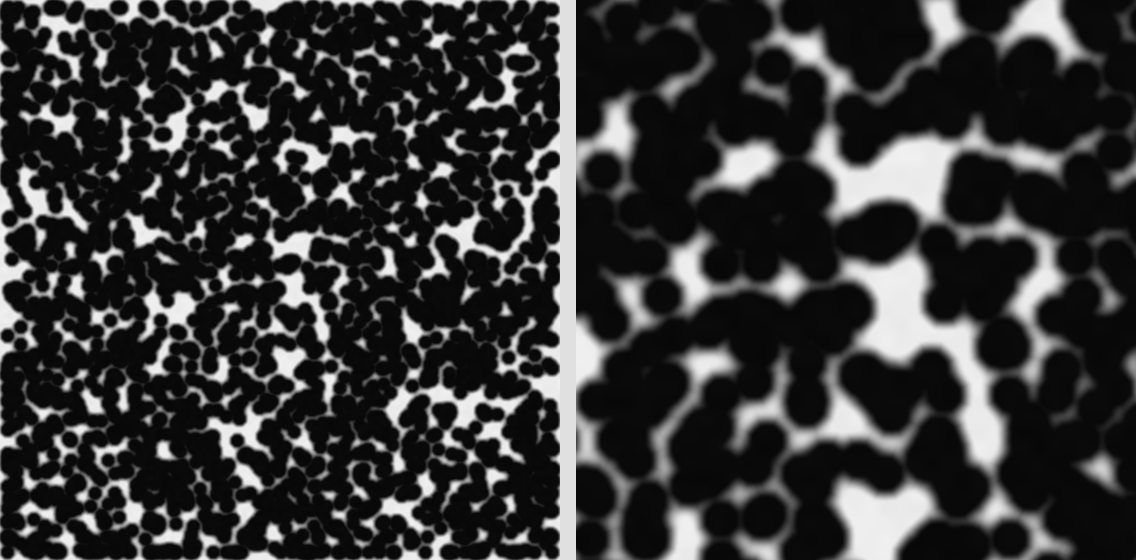
Left: the whole. Right: its middle third, enlarged.
Reproduce this texture procedurally as a WebGL 2 fragment shader.

```glsl
#version 300 es
precision highp float;
// Overlapping dark grains scattered on a pale ground, with soft ragged gaps.

uniform vec2 u_resolution;
out vec4 fragColor;

// Integer hash: three random values in 0..1
vec3 hash3(ivec3 seed) {
    uvec3 v = uvec3(seed + 64) * 1664525u + 1013904223u;
    v.x += v.y * v.z; v.y += v.z * v.x; v.z += v.x * v.y;
    v ^= v >> 16u;
    v.x += v.y * v.z; v.y += v.z * v.x; v.z += v.x * v.y;
    return vec3(v >> 8u) / 16777216.0;
}

// Smooth value noise
float valueNoise(vec2 p) {
    ivec2 i = ivec2(floor(p));
    vec2 f = fract(p);
    f = f * f * (3.0 - 2.0 * f);
    float a = hash3(ivec3(i, 50)).x;
    float b = hash3(ivec3(i + ivec2(1, 0), 50)).x;
    float c = hash3(ivec3(i + ivec2(0, 1), 50)).x;
    float d = hash3(ivec3(i + ivec2(1, 1), 50)).x;
    return mix(mix(a, b, f.x), mix(c, d, f.x), f.y);
}

// Distance from a grain centre, halfway between a circle and an octagon
float grainDistance(vec2 p) {
    vec2 q = abs(p);
    float octagon = max(max(q.x, q.y), (q.x + q.y) * 0.7071) * 1.027;
    return mix(length(p), octagon, 0.5);
}

// Smoothly blended distance to the surrounding grain centres
float blendedGrains(vec2 uv) {
    const int cells = 24;
    const float blend = 0.003;
    ivec2 home = ivec2(floor(uv * float(cells)));
    float weight = 1e-9;
    for (int y = -1; y <= 1; y++) {
        for (int x = -1; x <= 1; x++) {
            ivec2 cell = home + ivec2(x, y);
            if (min(cell.x, cell.y) < 0 || max(cell.x, cell.y) >= cells) continue;
            // Grain density drifts slowly over the canvas
            float density = 0.354 + 0.2 * (valueNoise(vec2(cell) * 0.4) - 0.5);
            for (int k = 0; k < 12; k++) {
                vec3 rnd = hash3(ivec3(cell, k));
                if (rnd.z > density) continue;
                vec2 centre = (vec2(cell) + rnd.xy) / float(cells);
                // Snap to a fine lattice and keep whole grains inside the canvas
                centre = (floor(centre * 256.0) + 0.5) / 256.0;
                centre = clamp(centre, 0.0135, 0.9865);
                weight += exp(-grainDistance(uv - centre) / blend);
            }
        }
    }
    return -blend * log(weight);
}

void main() {
    vec2 uv = gl_FragCoord.xy / u_resolution;

    // Soft edge between grain and ground
    float ground = smoothstep(0.0082, 0.0174, blendedGrains(uv));
    float shade = mix(0.035, 0.925, ground);

    // Faint mottling
    shade += (valueNoise(uv * 110.0) - 0.5) * mix(0.014, 0.03, ground);

    fragColor = vec4(vec3(shade), 1.0);
}
```
